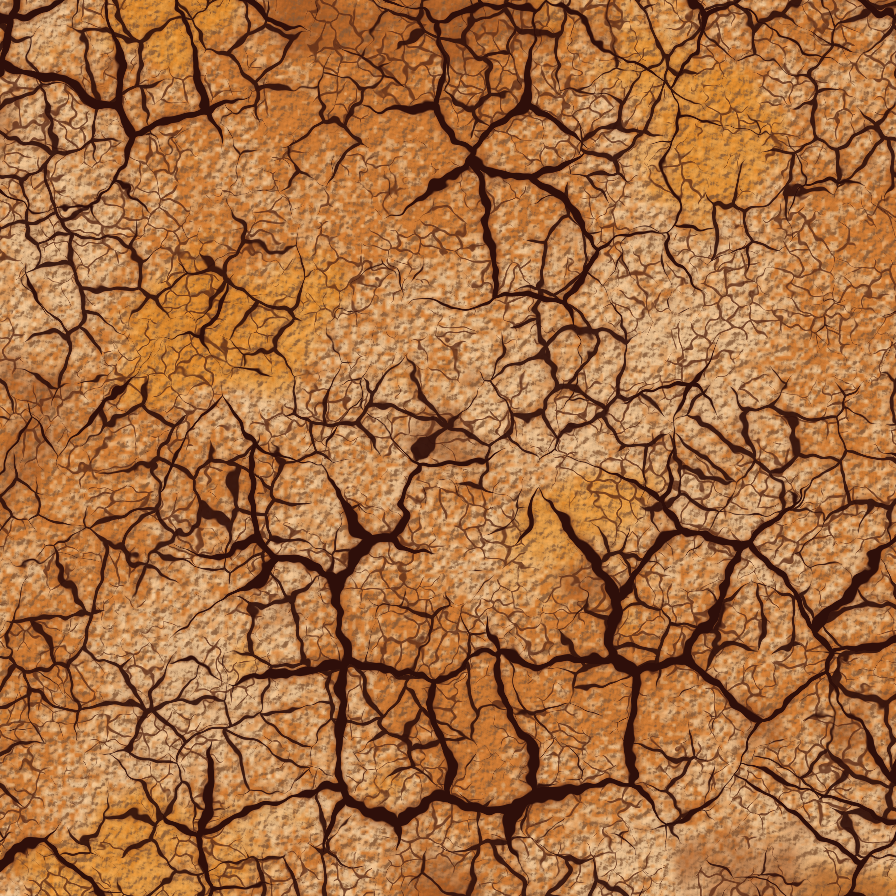
This texture is drawn by a WebGL 2 fragment shader. Its source:

```glsl
#version 300 es
precision highp float;

uniform vec2 u_resolution;
out vec4 fragColor;

vec2 hash2(vec2 p) {
    vec3 q = fract(p.xyx * vec3(0.1031, 0.1030, 0.0973));
    q += dot(q, q.yzx + 33.33);
    return fract((q.xx + q.yz) * q.zy);
}

float noise(vec2 p) {
    vec2 i = floor(p), f = fract(p);
    f = f * f * (3.0 - 2.0 * f);
    return mix(mix(hash2(i).x, hash2(i + vec2(1, 0)).x, f.x),
               mix(hash2(i + vec2(0, 1)).x, hash2(i + vec2(1, 1)).x, f.x), f.y);
}

float fbm(vec2 p) {
    float sum = 0.0, amp = 0.5333;
    for (int i = 0; i < 4; i++) {
        sum += amp * noise(p);
        p = mat2(1.6, 1.2, -1.2, 1.6) * p + 17.3;
        amp *= 0.5;
    }
    return sum;
}

// Distance to the nearest border between Voronoi plates
float edgeDistance(vec2 p) {
    vec2 cell = floor(p), f = fract(p), nearCell = vec2(0), nearest = vec2(0);
    float best = 8.0;
    for (int y = -1; y <= 1; y++)
    for (int x = -1; x <= 1; x++) {
        vec2 g = vec2(x, y);
        vec2 r = g + hash2(cell + g) - f;
        if (dot(r, r) < best) {
            best = dot(r, r);
            nearest = r;
            nearCell = g;
        }
    }
    float edge = 8.0;
    for (int y = -2; y <= 2; y++)
    for (int x = -2; x <= 2; x++) {
        vec2 g = nearCell + vec2(x, y);
        vec2 r = g + hash2(cell + g) - f;
        vec2 gap = r - nearest;
        if (dot(gap, gap) > 1e-5)
            edge = min(edge, dot(0.5 * (nearest + r), normalize(gap)));
    }
    return edge;
}

// x: open crack, y: stained rim; the width swells and fades along its length
vec2 crack(vec2 p, float scale, float width) {
    float d = edgeDistance(p * scale + scale) / scale;
    float opening = smoothstep(0.32, 0.68, fbm(p * scale * 0.7 + 3.0 * scale));
    float w = mix(-0.001, width, opening);
    float soft = max(0.0007, 0.6 / u_resolution.y);
    return vec2(1.0 - smoothstep(w - soft, w + soft, d),
                opening * exp(-max(d - w, 0.0) / 0.003));
}

void main() {
    vec2 uv = gl_FragCoord.xy / u_resolution.y;

    // Jagged crack paths
    vec2 bend = vec2(fbm(uv * 13.0), fbm(uv * 13.0 + 41.0)) - 0.5;
    vec2 rough = vec2(noise(uv * 110.0), noise(uv * 110.0 + 63.0)) - 0.5;
    vec2 p = uv + 0.055 * bend + 0.004 * rough;
    vec2 wide = crack(p, 8.0, 0.0046);
    vec2 medium = crack(p, 19.0, 0.0025);
    vec2 hairline = crack(p + 0.004 * rough, 43.0, 0.0014);

    // Soil tone: broad patches, blotches and single grains
    float broad = fbm(uv * 4.0 + 9.0);
    float tone = 0.45 * broad + 0.25 * fbm(uv * 22.0) + 0.3 * noise(uv * 210.0);
    tone += 0.06 * wide.y + 0.03 * medium.y;
    vec3 soil = mix(vec3(0.87, 0.71, 0.53), vec3(0.82, 0.59, 0.37), smoothstep(0.38, 0.53, tone));
    soil = mix(soil, vec3(0.77, 0.46, 0.20), smoothstep(0.51, 0.63, tone));

    // Ochre and rust patches
    float ochre = smoothstep(0.62, 0.75, fbm(uv * 5.0 + 70.0));
    soil = mix(soil, vec3(0.85, 0.54, 0.17), 0.7 * ochre);
    float rust = smoothstep(0.62, 0.76, fbm(uv * 6.0 + 120.0));
    soil = mix(soil, vec3(0.58, 0.30, 0.12), 0.6 * rust);

    // Grain relief under slanted light
    float slope = fbm(uv * 130.0) - fbm((uv + vec2(-0.0016, 0.0022)) * 130.0);
    soil = mix(soil, vec3(0.60, 0.40, 0.25), 0.8 * smoothstep(0.0, 0.22, slope));
    soil *= 1.0 - 0.5 * clamp(slope, -0.2, 0.3);

    // Stained rims, then the dark openings
    vec3 color = mix(soil, vec3(0.50, 0.25, 0.12), max(0.7 * wide.y, 0.45 * medium.y));
    color = mix(color, vec3(0.36, 0.17, 0.09), 0.8 * hairline.x);
    color = mix(color, vec3(0.18, 0.06, 0.04), max(wide.x, 0.9 * medium.x));
    fragColor = vec4(color, 1.0);
}
```
